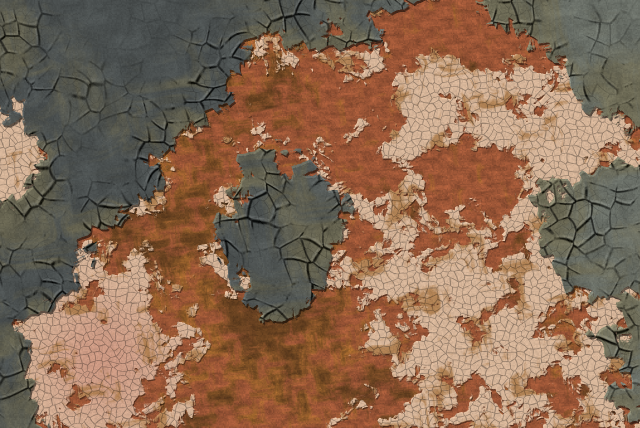
Write a Shadertoy shader that draws this texture.

```glsl
// Weathered wall: cracked slate paint and cream primer flaking off rusty red metal.

const vec3 SLATE = vec3(0.29, 0.31, 0.31);
const vec3 PALE_SLATE = vec3(0.41, 0.43, 0.40);
const vec3 OLIVE = vec3(0.43, 0.41, 0.31);
const vec3 CREAM = vec3(0.84, 0.71, 0.60);
const vec3 PINK = vec3(0.79, 0.57, 0.49);
const vec3 STAIN = vec3(0.66, 0.47, 0.28);
const vec3 OXIDE = vec3(0.60, 0.33, 0.21);
const vec3 RUST = vec3(0.38, 0.24, 0.12);
const vec3 OCHRE = vec3(0.62, 0.40, 0.17);
const vec2 TO_LIGHT = vec2(-0.003, 0.005);

vec2 hash2(vec2 p) {
    vec3 q = fract(p.xyx * vec3(0.1031, 0.1030, 0.0973));
    q += dot(q, q.yzx + 33.33);
    return fract((q.xx + q.yz) * q.zy);
}

// Layered, rotated and self-warped sines, roughly -1..1
float layers(vec2 p) {
    float sum = 0.0, amp = 0.55;
    for (int i = 0; i < 5; i++) {
        p = mat2(0.8, 0.6, -0.6, 0.8) * p * 1.9;
        p += 0.9 * sin(p.yx * 1.3 + float(i) * 2.1);
        sum += amp * (sin(p.x) + sin(p.y)) * 0.6;
        amp *= 0.6;
    }
    return sum;
}

// Cellular noise: offset to the nearest centre (xy), distance to the border (z)
vec3 cells(vec2 p) {
    vec2 base = floor(p), near1 = vec2(9.0), near2 = vec2(9.0);
    for (int j = -1; j <= 1; j++)
    for (int i = -1; i <= 1; i++) {
        vec2 id = base + vec2(i, j);
        vec2 r = id + 0.1 + 0.8 * hash2(id) - p;
        if (dot(r, r) < dot(near1, near1)) { near2 = near1; near1 = r; }
        else if (dot(r, r) < dot(near2, near2)) near2 = r;
    }
    return vec3(near1, dot(0.5 * (near1 + near2), normalize(near2 - near1)));
}

vec2 wobble(vec2 p, float freq, float amp) {
    return p + amp * sin(p.yx * freq + 1.7 * sin(p * freq * 0.63));
}

// Pulls a point towards its cell centre, giving angular chips
vec2 chip(vec2 p, float scale, float amount) {
    return p + amount * cells(wobble(p, 60.0, 0.006) * scale).xy / scale;
}

float blob(vec2 p, vec2 centre, vec2 radius) {
    return 1.0 - length((p - centre) / radius);
}

float glow(vec2 p, vec2 centre, vec2 radius) {
    vec2 d = (p - centre) / radius;
    return exp(-dot(d, d));
}

// Positive where slate paint survives
float slateField(vec2 p) {
    vec2 q = chip(p, 34.0, 0.7);
    float d = 0.64 * (q.y - min(0.15 + 1.2 * q.x, 0.92)) - max(q.x - 0.92, 0.0);
    d = max(d, 0.08 - q.x);
    d = max(d, 0.67 * (q.x - 1.15 - 1.1 * (1.0 - q.y)));
    d = max(d, 0.17 * blob(q, vec2(1.46, 0.47), vec2(0.20, 0.17)));
    d = max(d, 0.13 * blob(q, vec2(0.66, 0.45), vec2(0.13, 0.18)));
    d = max(d, 0.09 * blob(q, vec2(1.50, 0.20), vec2(0.09, 0.14)));
    d = min(d, -0.09 * blob(q, vec2(0.0, 0.66), vec2(0.08, 0.13)));
    return d + 0.045 * layers(q * 12.0) + 0.012 * layers(p * 40.0);
}

// Positive where cream primer survives; it also lines the slate edges
float creamField(vec2 p, float slate) {
    vec2 q = chip(p, 60.0, 0.6);
    float d = 0.9 * glow(q, vec2(1.05, 0.74), vec2(0.17, 0.22));
    d += 0.8 * glow(q, vec2(1.32, 0.68), vec2(0.14, 0.15));
    d += 0.6 * glow(q, vec2(1.15, 0.14), vec2(0.40, 0.20));
    d += 0.9 * glow(q, vec2(0.25, 0.18), vec2(0.20, 0.22));
    d += 1.2 * glow(q, vec2(0.0, 0.66), vec2(0.10, 0.16));
    d += 0.5 * glow(q, vec2(1.05, 0.38), vec2(0.30, 0.15));
    d -= 0.9 * glow(q, vec2(1.10, 0.60), vec2(0.10, 0.10));
    d -= 0.9 * glow(q, vec2(1.13, 0.93), vec2(0.18, 0.08));
    d -= 0.8 * glow(q, vec2(0.68, 0.17), vec2(0.14, 0.15));
    d += 0.3 * exp(-pow((slate + 0.02) / 0.025, 2.0));
    vec2 slanted = mat2(0.85, -0.6, 0.5, 1.1) * q;
    return d - 0.44 + 0.42 * layers(slanted * 17.0) + 0.12 * layers(p * 55.0);
}

vec3 metal(vec2 p, float grain) {
    float rusty = glow(p, vec2(0.66, 0.18), vec2(0.24, 0.2)) + 0.8 * glow(p, vec2(0.42, 0.5), vec2(0.22, 0.25))
                + 0.8 * glow(p, vec2(0.63, 0.87), vec2(0.12, 0.12)) + 0.4 * glow(p, vec2(1.3, 0.25), vec2(0.2, 0.2));
    float patches = layers(p * 9.0 + 4.0), specks = layers(p * 38.0);
    vec3 col = mix(OXIDE, OCHRE, smoothstep(0.1, 0.9, 0.6 * rusty + 0.5 * specks));
    col = mix(col, RUST, 0.9 * smoothstep(0.25, 0.9, 0.6 * rusty + 0.5 * patches + 0.35 * specks));
    return col * (1.0 + 0.14 * layers(p * vec2(50.0, 110.0)) + 0.16 * grain);
}

vec3 primer(vec2 p, float depth, float grain) {
    vec3 col = mix(CREAM, PINK, 0.8 * glow(p, vec2(0.24, 0.16), vec2(0.15, 0.15)));
    col = mix(col, STAIN, 0.85 * smoothstep(0.1, 0.85, layers(p * 21.0 + 7.0) + 0.25 - depth));
    float crackle = smoothstep(0.09, 0.01, cells(wobble(p, 70.0, 0.004) * 58.0).z);
    return col * (1.0 - 0.32 * crackle + 0.10 * grain);
}

vec3 slatePaint(vec2 p, float depth, float grain) {
    float aged = smoothstep(0.24, 0.02, depth + 0.07 * layers(p * 7.0));
    vec3 col = mix(SLATE, PALE_SLATE, smoothstep(0.4, 1.4, p.x));
    col = mix(col, OLIVE, 0.75 * aged * smoothstep(-0.6, 0.5, layers(p * 10.0 + 2.0)));
    vec2 w = wobble(p, 32.0, 0.012);
    float gap = cells(w * 21.0).z, lit = cells((w - TO_LIGHT) * 21.0).z;
    float fine = smoothstep(0.06, 0.0, cells(w * 44.0 + 5.0).z);
    float open = (0.12 + 0.88 * aged) * smoothstep(-0.5, 0.4, layers(p * 15.0 + 9.0));
    col *= 1.0 - open * (0.6 * smoothstep(0.08, 0.01, gap) + 0.22 * fine);
    col += 0.09 * open * (smoothstep(0.1, 0.0, lit) - smoothstep(0.1, 0.0, gap));
    return col * (1.0 + 0.10 * layers(p * 30.0) + 0.12 * grain);
}

vec3 wall(vec2 p) {
    float grain = hash2(floor(p * 340.0)).x - 0.5;
    float slate = slateField(p), slateLit = slateField(p + TO_LIGHT);
    float cream = creamField(p, slate), creamLit = creamField(p + TO_LIGHT * 0.6, slateLit);
    float top = smoothstep(-0.002, 0.002, slate), topLit = smoothstep(-0.002, 0.002, slateLit);
    float mid = smoothstep(-0.04, 0.04, cream), midLit = smoothstep(-0.04, 0.04, creamLit);

    // Stack the coats; each one shades what lies below and catches light on its rim
    vec3 col = metal(p, grain) * (1.0 - 0.4 * midLit);
    col = mix(col, primer(p, cream, grain) * (1.0 + 0.08 * (1.0 - midLit)), mid);
    col *= 1.0 - 0.55 * topLit;
    return mix(col, slatePaint(p, slate, grain) * (1.0 + 0.25 * (1.0 - topLit)), top);
}

void mainImage(out vec4 fragColor, in vec2 fragCoord) {
    vec3 col = vec3(0.0);
    for (int i = 0; i < 4; i++) {
        vec2 jitter = 0.5 * vec2(i % 2, i / 2) - 0.25;
        col += 0.25 * wall((fragCoord + jitter) / iResolution.y);
    }
    fragColor = vec4(col, 1.0);
}
```
